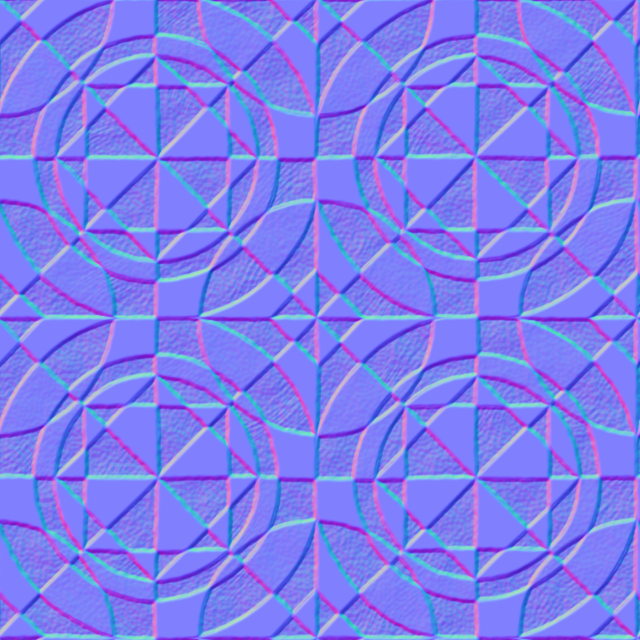
Give the GLSL for this texture map, as a three.js fragment shader.

```glsl
varying vec2 vUv;

const float REPEATS = 2.0;
const vec2 TILE_SHIFT = vec2(0.01, -0.006);
// Shape sizes, as fractions of one tile
const float SQUARE_HALF = 0.225;
const float INNER_RADIUS = 0.318;
const float OUTER_RADIUS = 0.382;
const float BIG_RADIUS = 0.514;
const float CORNER_RADIUS = 0.366;
const float CORNER_DIAMOND = 0.147;
// Relief
const float EDGE_HALF = 0.0112;
const float STEP_DEPTH = 0.0066;
const float MOAT = 0.5;
const float WOBBLE = 0.01;
const float CHIPPING = 0.003;
const float GRAIN_DEPTH = 0.0019;
const float STREAK_DEPTH = 0.0016;
const float SWELL_DEPTH = 0.007;
const float BAND_ROUGHNESS = 0.4;
const vec3 PLASTER_TINT = vec3(0.98, 0.98, 0.94);
const float SAMPLE_STEP = 0.0026;

vec2 hashGradient(vec2 cell) {
  float angle = 6.2832 * fract(sin(dot(cell, vec2(127.1, 311.7))) * 43758.5);
  return vec2(cos(angle), sin(angle));
}

float gradientNoise(vec2 p) {
  vec2 i = floor(p), f = fract(p);
  vec2 u = f * f * f * (f * (f * 6.0 - 15.0) + 10.0);
  vec2 e = vec2(0.0, 1.0);
  float a = dot(hashGradient(i), f);
  float b = dot(hashGradient(i + e.yx), f - e.yx);
  float c = dot(hashGradient(i + e.xy), f - e.xy);
  float d = dot(hashGradient(i + e.yy), f - e.yy);
  return mix(mix(a, b, u.x), mix(c, d, u.x), u.y);
}

// Signed side of an edge: -1 to 1 with a soft crossing
float side(float dist) {
  return 2.0 * smoothstep(-EDGE_HALF, EDGE_HALF, dist) - 1.0;
}

// x: product of sides, where every edge swaps raised and sunken areas
// y: 1 on the ring and the corner lenses
vec2 pattern(vec2 p) {
  vec2 q = fract(p) - 0.5;
  vec2 a = abs(q);
  vec2 c = 0.5 - a;
  float r = length(q);
  const float DIAG = 0.70711;

  // Axes, diagonals and tile borders
  float s = side(q.x) * side(q.y);
  s *= side((q.y - q.x) * DIAG) * side((q.x + q.y) * DIAG);
  s *= side(c.x) * side(c.y);

  // Shapes around the tile centre
  float inner = side(INNER_RADIUS - r);
  float outer = side(OUTER_RADIUS - r);
  float big = side(BIG_RADIUS - r);
  s *= side(SQUARE_HALF - max(a.x, a.y));
  s *= side((INNER_RADIUS - a.x - a.y) * DIAG) * inner * outer * big;

  // Shapes around the tile corners
  float corner = side(length(c) - CORNER_RADIUS);
  s *= corner * side((c.x + c.y - CORNER_DIAMOND) * DIAG);

  float ring = min(-inner, outer);
  float lens = min(min(-corner, big), -outer);
  return vec2(s, smoothstep(-0.2, 0.9, max(ring, lens)));
}

// Plaster grain, patches of brushed streaks and a slow swell
float plaster(vec2 p) {
  float bend = gradientNoise(p * 4.0 + 31.0);
  vec2 brushed = vec2(p.x + p.y, p.y - p.x) * vec2(12.0, 52.0);
  brushed.y += 8.0 * bend;
  float patches = smoothstep(-0.25, 0.3, gradientNoise(p * 5.0 + 7.0));
  float grain = gradientNoise(p * 72.0) + 0.7 * gradientNoise(p * 34.0 + 5.0);
  return GRAIN_DEPTH * grain + SWELL_DEPTH * gradientNoise(p * 10.0 + 9.0)
       + STREAK_DEPTH * patches * gradientNoise(brushed);
}

// x: height, y: how much plaster covers the surface
vec2 relief(vec2 p) {
  vec2 wobble = vec2(gradientNoise(p * 3.0), gradientNoise(p * 3.0 + 17.0));
  float chip = gradientNoise(p * 36.0 + 3.0);
  vec2 shape = pattern(p + WOBBLE * wobble + CHIPPING * chip);
  float s = shape.x;
  float carved = s - MOAT * (1.0 - s * s);
  float cover = max(smoothstep(-0.2, 0.9, s), BAND_ROUGHNESS * shape.y);
  return vec2(STEP_DEPTH * carved + plaster(p) * cover, cover);
}

void main() {
  vec2 p = vUv * REPEATS + TILE_SHIFT;
  vec2 e = vec2(SAMPLE_STEP, 0.0);
  vec2 right = relief(p + e.xy), left = relief(p - e.xy);
  vec2 above = relief(p + e.yx), below = relief(p - e.yx);
  vec2 slope = vec2(right.x - left.x, above.x - below.x) / (2.0 * SAMPLE_STEP);
  float cover = 0.25 * (right.y + left.y + above.y + below.y);

  // Normal with the green channel pointing down
  vec3 normal = normalize(vec3(-slope.x, slope.y, 1.0));
  vec3 color = (0.5 + 0.5 * normal) * mix(vec3(1.0), PLASTER_TINT, cover);
  gl_FragColor = vec4(color, 1.0);
}
```
